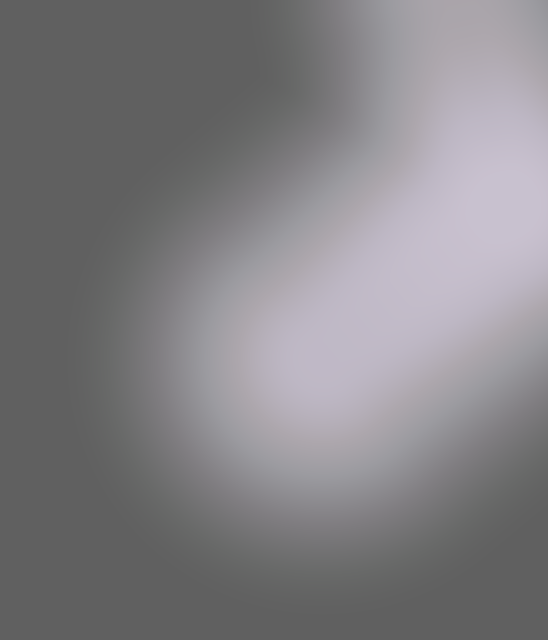
This background is drawn by a WebGL 1 fragment shader. Its source:

```glsl
precision highp float;
// A soft lavender glow along a bent ridge over a plain grey field.

uniform vec2 u_resolution;

// Ridge points, in units of the canvas height
#define RIDGE_LOW vec2(0.505, 0.440)
#define RIDGE_BEND vec2(0.792, 0.680)
#define RIDGE_TOP vec2(0.718, 1.000)
// Strength of the glow at each point
#define GLOW_LOW 0.90
#define GLOW_BEND 1.00
#define GLOW_TOP 0.70
// Reach of the glow, its flat core, and the softness of the bend
#define REACH_LOW 0.42
#define REACH_TOP 0.345
#define CORE 0.02
#define BLEND 0.08

// Glow around the segment a-b; glow and reach vary along it
float segmentGlow(vec2 p, vec2 a, vec2 b, vec2 glow, vec2 reach) {
  vec2 ab = b - a;
  float t = clamp(dot(p - a, ab) / dot(ab, ab), 0.0, 1.0);
  float d = length(p - a - ab * t);
  float s = smoothstep(0.0, 1.0, t);
  return mix(glow.x, glow.y, s) * (1.0 - smoothstep(CORE, mix(reach.x, reach.y, s), d));
}

// Smooth maximum that leaves zero unchanged where both glows vanish
float softMax(float a, float b) {
  float k = BLEND * smoothstep(0.0, 0.25, max(a, b)) + 0.0001;
  float h = max(k - abs(a - b), 0.0) / k;
  return max(a, b) + 0.25 * h * h * k;
}

// Blend towards the next tint as the level runs from lo to hi
vec3 tint(vec3 colour, vec3 next, float lo, float hi, float level) {
  return mix(colour, next, clamp((level - lo) / (hi - lo), 0.0, 1.0));
}

// Grey to lavender, alternating slightly cool and warm tints
vec3 glowColour(float level) {
  vec3 c = vec3(0.376);
  c = tint(c, vec3(0.410, 0.414, 0.411), 0.00, 0.10, level);
  c = tint(c, vec3(0.502, 0.492, 0.506), 0.10, 0.32, level);
  c = tint(c, vec3(0.608, 0.606, 0.626), 0.32, 0.57, level);
  c = tint(c, vec3(0.678, 0.654, 0.678), 0.57, 0.73, level);
  c = tint(c, vec3(0.742, 0.717, 0.768), 0.73, 0.88, level);
  c = tint(c, vec3(0.785, 0.755, 0.810), 0.88, 1.00, level);
  return c;
}

void main() {
  vec2 p = gl_FragCoord.xy / u_resolution.y;
  float lower = segmentGlow(p, RIDGE_LOW, RIDGE_BEND,
                            vec2(GLOW_LOW, GLOW_BEND), vec2(REACH_LOW));
  float upper = segmentGlow(p, RIDGE_BEND, RIDGE_TOP,
                            vec2(GLOW_BEND, GLOW_TOP), vec2(REACH_LOW, REACH_TOP));
  gl_FragColor = vec4(glowColour(softMax(lower, upper)), 1.0);
}
```
